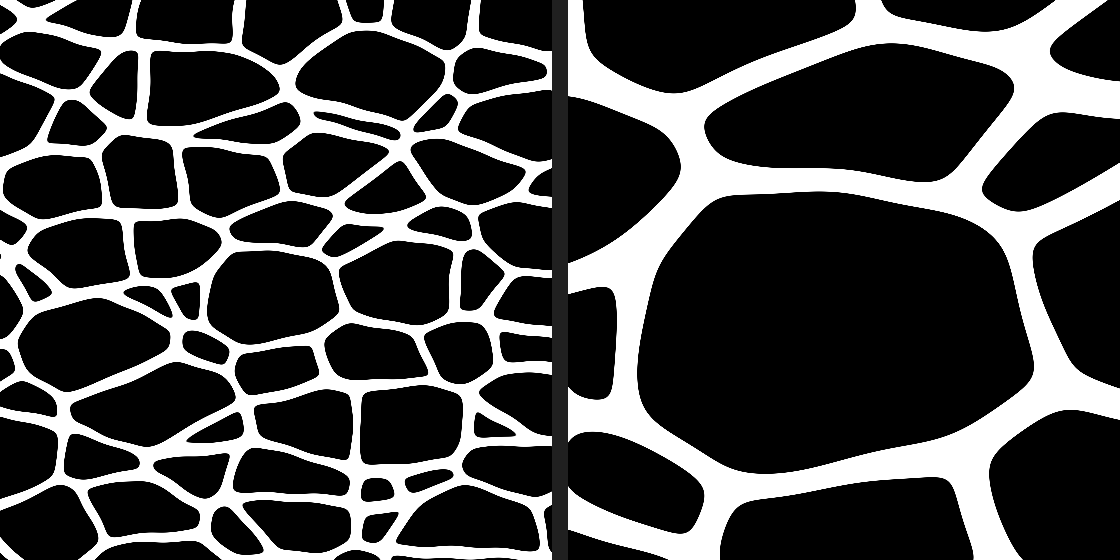
Left: the whole. Right: its middle third, enlarged.
Give the GLSL for this texture, as a Shadertoy shader.

```glsl
// Dry stone wall: black rounded stones of mixed size parted by white joints.
// A weighted cellular diagram on a staggered grid gives the stones; a smooth
// minimum of the distances to all their borders rounds the corners.

#define GRID vec2(6.3, 9.6)     // stones across and up the canvas
#define JITTER vec2(0.84, 0.66) // scatter of the stone centres
#define SIZE_SPREAD 0.85        // difference between large and small stones
#define JOINT 0.0088            // half width of the joints
#define ROUNDING 0.0056         // softness of the stone corners
#define WOBBLE 0.0034           // waviness of the borders
#define EDGE 0.25               // half width of the edge blend, in pixels
#define STONE_COLOR vec3(0.0)
#define JOINT_COLOR vec3(1.0)
#define SEED vec2(17.0, 43.0)

vec3 hash3(vec2 cell) {
    vec3 h = fract((cell + SEED).xyx * vec3(0.1031, 0.1030, 0.0973));
    h += dot(h, h.yxz + 33.33);
    return fract((h.xxy + h.yzz) * h.zyx);
}

// Centre (xy) and size weight (z) of the stone in a grid cell.
vec3 stoneSite(vec2 cell) {
    vec3 random = hash3(cell);
    float stagger = 0.5 * mod(cell.y, 2.0);
    vec2 centre = cell + 0.5 + JITTER * (random.xy - 0.5);
    return vec3(centre + vec2(stagger, 0.0), SIZE_SPREAD * random.z);
}

// Grid cell of a point, allowing for the shifted rows.
vec2 staggeredCell(vec2 q, float row) {
    return vec2(floor(q.x - 0.5 * mod(row, 2.0)), row);
}

float power(vec2 q, vec3 site) {
    vec2 d = q - site.xy;
    return dot(d, d) - site.z;
}

// Layered sines bend the straight cell borders.
vec2 bend(vec2 p) {
    vec2 slow = sin(p.yx * vec2(23.0, 19.0) + p * vec2(11.0, 14.0));
    vec2 fast = sin(p.yx * vec2(61.0, 67.0) - p * vec2(39.0, 31.0) + 1.7);
    return p + WOBBLE * (slow + 0.4 * fast);
}

// Rounded distance from a point to the border of its stone.
float borderDistance(vec2 p) {
    vec2 q = p * GRID;
    float baseRow = floor(q.y);

    // Find the stone that owns the point.
    vec3 owner = vec3(0.0);
    float best = 1e5;
    for (int j = -2; j <= 2; j++) {
        vec2 base = staggeredCell(q, baseRow + float(j));
        for (int i = -2; i <= 2; i++) {
            vec3 site = stoneSite(base + vec2(i, 0));
            float value = power(q, site);
            if (value < best) {
                best = value;
                owner = site;
            }
        }
    }

    // Blend the distances to the borders with all neighbours.
    float sum = 0.0;
    for (int j = -2; j <= 2; j++) {
        vec2 base = staggeredCell(q, baseRow + float(j));
        for (int i = -2; i <= 2; i++) {
            vec3 site = stoneSite(base + vec2(i, 0));
            vec2 apart = site.xy - owner.xy;
            if (dot(apart, apart) > 1e-5) {
                float slope = 2.0 * length(apart * GRID);
                float d = (power(q, site) - best) / slope;
                sum += exp(-d / ROUNDING);
            }
        }
    }
    return -ROUNDING * log(max(sum, 1e-20));
}

void mainImage(out vec4 fragColor, in vec2 fragCoord) {
    vec2 p = fragCoord / iResolution.y;
    float blend = EDGE / iResolution.y;

    // Joints swell and narrow gently along the wall.
    float swell = 1.0 + 0.22 * sin(p.x * 17.0 + 3.0 * sin(p.y * 13.0));
    float inside = borderDistance(bend(p)) - JOINT * swell;

    float stone = smoothstep(-blend, blend, inside);
    fragColor = vec4(mix(JOINT_COLOR, STONE_COLOR, stone), 1.0);
}
```
